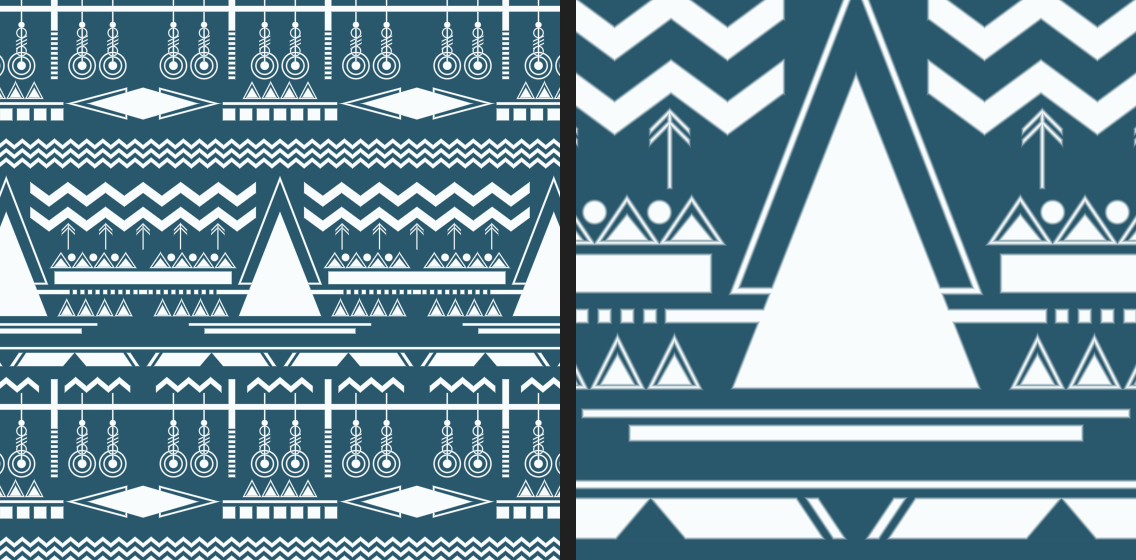
Left: the whole. Right: its middle third, enlarged.
Reproduce this pattern procedurally as a Shadertoy shader.

```glsl
// White tribal bands of triangles, zigzags, pendulums and diamonds on teal.
#define CANVAS 768.0
#define TILE vec2(375.5, 546.0)
#define AXIS_X 384.0
#define TILE_TOP 180.0
#define SOFTNESS 1.0
#define THIN 0.8
#define GROUND vec3(0.16, 0.34, 0.42)
#define INK vec3(0.975, 0.99, 0.99)

float box(vec2 p, vec2 halfSize) {
    vec2 d = abs(p) - halfSize;
    return max(d.x, d.y);
}

// Isosceles triangle, apex at the origin, opening towards +y.
float triangle(vec2 p, float halfWidth, float height) {
    float side = (abs(p.x) * height - p.y * halfWidth) / length(vec2(halfWidth, height));
    return max(side, p.y - height);
}

float outline(float d, float halfWidth) { return abs(d) - halfWidth; }

// Triangle wave with a peak at x = 0.
float zigzag(vec2 p, float period, float drop, float halfThick) {
    float wave = abs(fract(p.x / period + 0.5) - 0.5) * 2.0 * drop;
    return (abs(p.y - wave) - halfThick) / length(vec2(1.0, 2.0 * drop / period));
}

// Folds x into count cells centred on zero.
float repeatN(float x, float spacing, float count) {
    float h = 0.5 * (count - 1.0);
    return x - spacing * (clamp(round(x / spacing + h), 0.0, 2.0 * h) - h);
}

float centredMod(float x, float period) { return mod(x + 0.5 * period, period) - 0.5 * period; }

// Row of four filled triangles, each under a thin outline.
float tentRow(vec2 p, float spacing, float halfWidth, float height) {
    p.x = repeatN(p.x, spacing, 4.0);
    float shell = outline(triangle(p, halfWidth, height), THIN);
    return min(shell, triangle(p - vec2(0.0, 7.0), halfWidth * 0.72, height - 8.0));
}

float pendulum(vec2 p) {
    float d = box(p - vec2(0.0, 587.0), vec2(1.0, 48.0));
    d = min(d, length(p - vec2(0.0, 580.0)) - 4.3);
    for (int i = 0; i < 2; i++)
        d = min(d, outline(length(p - vec2(0.0, 591.0 + 25.0 * float(i))) - 6.5, THIN));
    vec2 h = p - vec2(0.0, 604.0);
    float hatch = abs(repeatN(h.y + 0.5 * h.x, 5.0, 3.0)) * 0.9 - THIN;
    d = min(d, max(hatch, abs(h.x) - 7.5));
    float r = length(p - vec2(0.0, 636.0));
    d = min(d, r - 6.0);
    d = min(d, outline(r - 12.0, 1.0));
    return min(d, outline(r - 18.0, 1.0));
}

float upperBands(vec2 p, float u) {
    // Fine triple zigzag
    float d = 1e3;
    for (int i = 0; i < 3; i++)
        d = min(d, zigzag(p - vec2(0.0, 193.0 + 13.0 * float(i)), TILE.x / 17.0, 9.0, 3.2));
    // Bold double zigzag
    for (int i = 0; i < 2; i++) {
        float bold = zigzag(vec2(u, p.y - 257.0 - 34.0 * float(i)), 51.6, 19.0, 7.6);
        d = min(d, max(bold, u - 154.8));
    }
    // Arrows
    vec2 a = vec2(abs(repeatN(u, 51.3, 5.0)), p.y - 307.0);
    d = min(d, box(a - vec2(0.0, 17.5), vec2(THIN, 17.5)));
    for (int i = 0; i < 2; i++) {
        float barb = abs(a.y - a.x - 5.0 * float(i)) * 0.707 - THIN;
        d = min(d, max(barb, a.x - 9.0));
    }
    // Tents and beads above a bar
    vec2 t = vec2(p.x - 119.5, p.y - 347.0);
    d = min(d, tentRow(t, 29.6, 13.5, 20.0));
    d = min(d, length(vec2(repeatN(t.x, 29.6, 3.0), t.y - 6.0)) - 5.3);
    d = min(d, box(vec2(u, p.y - 381.0), vec2(121.5, 8.7)));
    // Dotted rail and lower tents
    vec2 rail = vec2(u, p.y - 400.5);
    d = min(d, box(vec2(repeatN(u, 10.4, 19.0), rail.y), vec2(2.8, 3.0)));
    d = min(d, box(rail, vec2(5.5, 3.0)));
    d = min(d, max(abs(rail.y) - 3.0, 100.7 - u));
    d = min(d, tentRow(p - vec2(122.0, 411.0), 26.0, 11.0, 22.0));
    // Great triangle on its steps
    d = min(d, triangle(p - vec2(0.0, 290.0), 56.5, 143.5));
    d = min(d, outline(triangle(p - vec2(0.0, 245.0), 55.5, 144.0), 1.4));
    d = min(d, box(p - vec2(0.0, 445.0), vec2(125.0, 1.8)));
    return min(d, box(p - vec2(0.0, 454.0), vec2(103.5, 3.5)));
}

float lowerBands(vec2 p, float x, float u) {
    // Line over slanted blocks
    float d = abs(p.y - 477.5) - 1.7;
    vec2 b = vec2(min(p.x, u), p.y - 493.0);
    float slant = (b.x + 0.67 * b.y) * 0.83;
    float block = max(17.5 - slant, -triangle(vec2(b.x - 0.25 * TILE.x, b.y + 9.5), 17.0, 20.0));
    block = min(block, abs(slant - 11.5) - 2.2);
    d = min(d, max(block, abs(b.y) - 9.2));
    // Small zigzags and paired pendulums
    float g = centredMod(x, TILE.x / 3.0);
    d = min(d, max(zigzag(vec2(g, p.y - 521.5), 30.0, 12.5, 4.6), abs(g) - 45.0));
    d = min(d, pendulum(vec2(g + (g < 0.0 ? 21.0 : -21.0), p.y)));
    // Crossbar, posts and their dashes
    d = min(d, abs(p.y - 558.0) - 4.0);
    vec2 post = p - vec2(66.0, 554.0);
    d = min(d, box(post, vec2(4.6, 34.0)));
    d = min(d, box(vec2(post.x, repeatN(post.y - 68.5, 6.7, 10.0)), vec2(4.6, 1.9)));
    // Tents, line and squares
    d = min(d, tentRow(p - vec2(0.0, 659.0), 25.6, 11.5, 22.0));
    d = min(d, box(p - vec2(0.0, 688.0), vec2(78.5, 1.9)));
    d = min(d, box(vec2(repeatN(p.x, 23.3, 7.0), p.y - 703.0), vec2(8.6, 8.2)));
    // Diamond between open arrowheads
    vec2 q = vec2(u, abs(p.y - 688.0));
    d = min(d, (q.x * 22.0 + q.y * 76.0 - 1672.0) / length(vec2(22.0, 76.0)));
    return min(d, outline(triangle(vec2(q.y, 100.0 - u), 20.5, 77.0), 1.3));
}

void mainImage(out vec4 fragColor, in vec2 fragCoord) {
    float unit = CANVAS / iResolution.y;
    float x = fragCoord.x * unit - AXIS_X;
    float y = CANVAS - fragCoord.y * unit;
    vec2 p = vec2(abs(centredMod(x, TILE.x)), mod(y - TILE_TOP, TILE.y) + TILE_TOP);
    float u = 0.5 * TILE.x - p.x;
    float d = min(upperBands(p, u), lowerBands(p, x, u));
    float edge = max(SOFTNESS, 0.75 * unit);
    fragColor = vec4(mix(INK, GROUND, smoothstep(-edge, edge, d)), 1.0);
}
```
